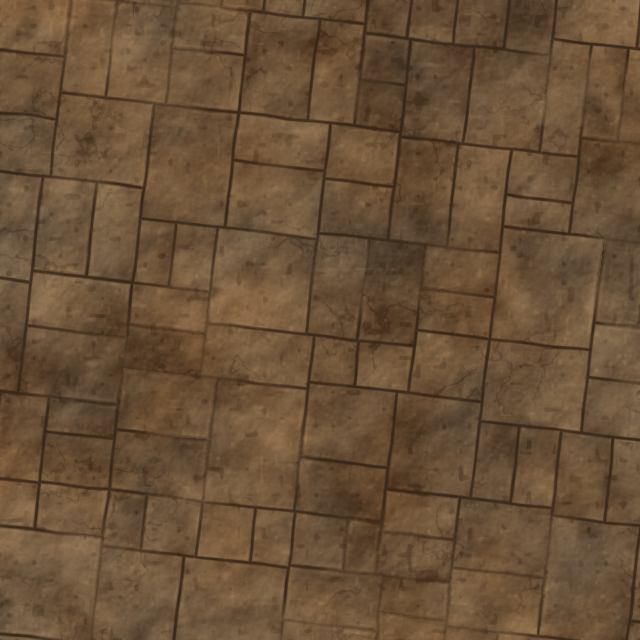
A Shadertoy shader for this texture:

```glsl
const float TILT = -0.115;         // lean of the paving, radians
const float STONE_SIZE = 0.142;    // mean stone side, in canvas heights
const float STONE_JITTER = 0.29;   // shift of stone edges, in stone sides
const float SPLIT_CHANCE = 0.55;
const float JOINT_CORE = 0.0008;
const float JOINT_EDGE = 0.0034;
const float WOBBLE = 0.0028;
const float BASE_TONE = 0.56;
const float CLOUD_AMOUNT = 1.10;
const float MOTTLE_AMOUNT = 1.00;
const float STONE_AMOUNT = 0.20;
const float GRAIN_AMOUNT = 0.12;
const float RELIEF_AMOUNT = 1.1;
const float SCAR_AMOUNT = 0.24;
const vec3 DARK_BROWN = vec3(0.295, 0.215, 0.138);
const vec3 MID_BROWN = vec3(0.415, 0.318, 0.220);
const vec3 LIGHT_TAN = vec3(0.535, 0.422, 0.298);
const vec3 JOINT_COLOR = vec3(0.205, 0.145, 0.090);
const vec3 RUST_SHIFT = vec3(0.030, -0.006, -0.030);

float hash(vec2 p) {
    vec3 q = fract(vec3(p.xyx) * 0.1031);
    q += dot(q, q.yzx + 33.33);
    return fract((q.x + q.y) * q.z);
}

float noise(vec2 p) {
    vec2 i = floor(p), f = fract(p);
    f = f * f * (3.0 - 2.0 * f);
    return mix(mix(hash(i), hash(i + vec2(1, 0)), f.x),
               mix(hash(i + vec2(0, 1)), hash(i + vec2(1, 1)), f.x), f.y);
}

float fbm(vec2 p) {
    float sum = 0.0, amp = 0.5;
    for (int i = 0; i < 5; i++) {
        sum += amp * noise(p);
        p = mat2(1.6, 1.2, -1.2, 1.6) * p + 17.3;
        amp *= 0.5;
    }
    return sum / 0.97;
}

float shift(vec2 corner) {
    return (hash(corner + 71.0) * 2.0 - 1.0) * STONE_JITTER;
}

// Interlocking rectangles: every joint runs past one grid corner and
// stops at its neighbours. Returns distance to the joint and a stone id.
vec2 stones(vec2 p) {
    vec2 home = floor(p), lo = home, hi = home + 1.0, id = home;
    for (int y = -1; y <= 1; y++)
    for (int x = -1; x <= 1; x++) {
        vec2 c = home + vec2(x, y);
        float a = shift(c), b = shift(c + vec2(1, 0));
        float d = shift(c + vec2(0, 1)), e = shift(c + 1.0);
        bool even = mod(c.x + c.y, 2.0) < 0.5;
        vec2 l = c + (even ? vec2(a, b) : vec2(d, a));
        vec2 h = c + 1.0 + (even ? vec2(e, d) : vec2(b, e));
        if (all(greaterThanEqual(p, l)) && all(lessThan(p, h))) {
            lo = l; hi = h; id = c;
        }
    }
    // Cut some stones in two across their longer side
    float key = hash(id + 5.7);
    vec2 size = hi - lo;
    if (hash(id + 23.1) < SPLIT_CHANCE && max(size.x, size.y) > 0.8) {
        vec2 cut = lo + size * mix(0.38, 0.62, hash(id + 41.9));
        if (size.x > size.y) {
            if (p.x < cut.x) hi.x = cut.x; else { lo.x = cut.x; key = fract(key + 0.37); }
        } else {
            if (p.y < cut.y) hi.y = cut.y; else { lo.y = cut.y; key = fract(key + 0.37); }
        }
    }
    vec2 gap = min(p - lo, hi - p);
    return vec2(min(gap.x, gap.y), key);
}

void mainImage(out vec4 fragColor, in vec2 fragCoord) {
    vec2 uv = fragCoord / iResolution.y;
    float pixel = 1.0 / iResolution.y;

    // Paving layout with slightly wavering joints
    vec2 p = mat2(cos(TILT), -sin(TILT), sin(TILT), cos(TILT)) * uv;
    vec2 waver = vec2(noise(uv * 22.0), noise(uv * 22.0 + 50.0)) - 0.5;
    vec2 stone = stones((p + waver * WOBBLE) / STONE_SIZE + 20.0);
    float dist = max(stone.x, 0.0) * STONE_SIZE;

    // Stained surface: broad clouds, mottling, stone tone and grain
    vec2 offset = vec2(stone.y * 7.0, stone.y * 13.0);
    float mottle = fbm(uv * 21.0 + offset);
    float tone = BASE_TONE + CLOUD_AMOUNT * (fbm(uv * 5.0 + 3.0) - 0.5)
               + MOTTLE_AMOUNT * (mottle - 0.5)
               + STONE_AMOUNT * (stone.y - 0.5)
               + GRAIN_AMOUNT * (noise(uv * 190.0) - 0.5);

    // Cleft relief lit from one side
    vec2 q = uv * 34.0 + offset;
    tone += RELIEF_AMOUNT * (fbm(q + vec2(-0.10, 0.14)) - fbm(q));

    // Short curved scars and small pits
    float patchy = smoothstep(0.52, 0.72, noise(uv * 13.0 + 9.0));
    float scar = abs(fbm(uv * 17.0 + offset + 31.0) - 0.5);
    tone -= SCAR_AMOUNT * patchy * (1.0 - smoothstep(0.005, 0.03, scar));
    tone -= 0.28 * smoothstep(0.80, 0.93, noise(uv * 75.0 + 12.0));
    tone += 0.18 * smoothstep(0.82, 0.95, noise(uv * 88.0 + 64.0));

    // Grime and worn rims beside the joints
    float rim = noise(uv * 16.0 + 40.0);
    tone -= 0.26 * exp(-dist / 0.011) * rim;
    tone += 0.28 * exp(-abs(dist - 0.006) / 0.0025) * smoothstep(0.5, 0.85, rim);

    tone = clamp(tone, -0.1, 1.15);
    vec3 color = tone < 0.5 ? mix(DARK_BROWN, MID_BROWN, tone * 2.0)
                            : mix(MID_BROWN, LIGHT_TAN, tone * 2.0 - 1.0);
    color += RUST_SHIFT * (fbm(uv * 8.0 + 80.0) - 0.5) * 2.0;

    // Thin dark joints, faded where the stamp was shallow
    float joint = 1.0 - smoothstep(JOINT_CORE, JOINT_EDGE + 0.3 * pixel, dist);
    float depth = mix(0.3, 0.95, smoothstep(0.22, 0.48, noise(uv * 7.0 + 60.0)));
    depth *= mix(0.75, 1.0, noise(uv * 45.0));
    color = mix(color, JOINT_COLOR, joint * depth);

    fragColor = vec4(color, 1.0);
}
```
